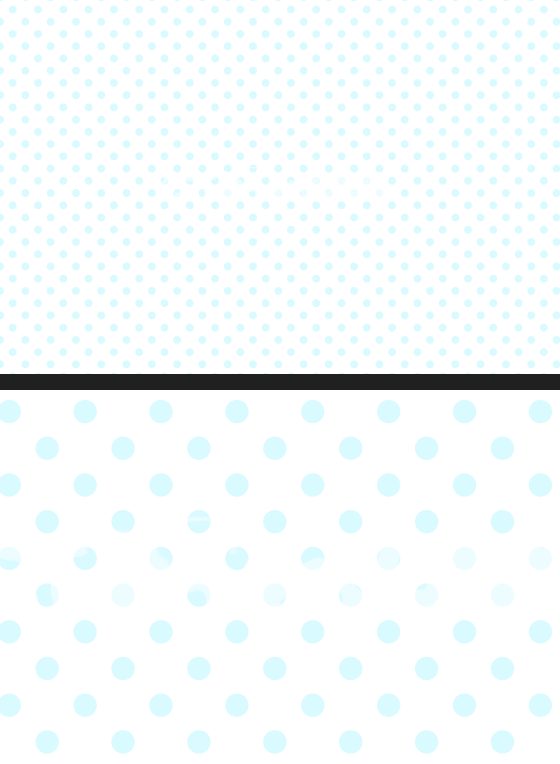
Top, the full canvas; bottom, a detail of the centre.
A Shadertoy shader for this pattern:

```glsl
// Pale cyan polka dots in staggered rows on white, with a faded central band.

float hash(vec2 p) {
    return fract(sin(dot(p, vec2(127.1, 311.7))) * 43758.55);
}

float valueNoise(vec2 p) {
    vec2 cell = floor(p);
    vec2 f = fract(p);
    f = f * f * (3.0 - 2.0 * f);
    float low = mix(hash(cell), hash(cell + vec2(1, 0)), f.x);
    float high = mix(hash(cell + vec2(0, 1)), hash(cell + vec2(1, 1)), f.x);
    return mix(low, high, f.y);
}

// Distance from p to the nearest point of a rectangular lattice
float latticeDistance(vec2 p, vec2 origin, vec2 spacing) {
    vec2 cell = (p - origin) / spacing;
    return length((fract(cell + 0.5) - 0.5) * spacing);
}

void mainImage(out vec4 fragColor, in vec2 fragCoord) {
    // Canvas heights, measured from the upper left corner
    vec2 uv = fragCoord / iResolution.xy;
    vec2 p = vec2(uv.x * 1.5, 1.0 - uv.y);
    float pixel = 1.0 / iResolution.y;

    // Two interleaved lattices make the staggered rows
    vec2 spacing = vec2(0.06775, 0.06543);
    vec2 origin = vec2(0.0340, 0.0254);
    float dist = min(latticeDistance(p, origin, spacing),
                     latticeDistance(p, origin + 0.5 * spacing, spacing));
    float dotMask = 1.0 - smoothstep(-0.75 * pixel, 0.75 * pixel, dist - 0.0104);

    // Patchy fading, stronger toward the lower edge of the band
    vec2 fromBand = abs(p - vec2(0.732, 0.489)) - vec2(0.300, 0.042);
    float band = 1.0 - smoothstep(-0.002, 0.002, max(fromBand.x, fromBand.y));
    float threshold = mix(0.75, 0.35, smoothstep(0.445, 0.515, p.y));
    float wear = band * smoothstep(-0.06, 0.06, valueNoise(p * 65.0) - threshold);

    vec3 dotColor = mix(vec3(0.85, 0.98, 1.0), vec3(0.93, 0.99, 1.0), wear);
    fragColor = vec4(mix(vec3(1.0), dotColor, dotMask), 1.0);
}
```
